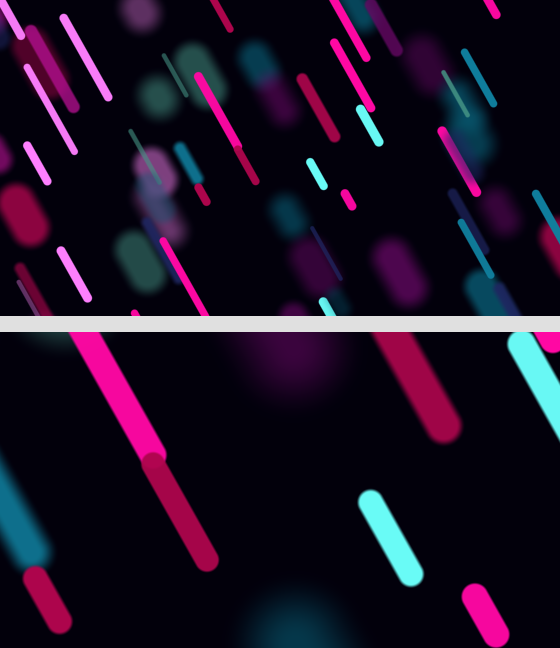
Top: the whole. Bottom: its middle third, enlarged.
Write a Shadertoy shader that draws this background.

```glsl
// Slanted neon capsules over a near-black backdrop, like light streaks in shallow focus.
// Each layer scatters capsules with a jittered low-discrepancy sequence, then
// blends them back to front: wide blurred glows, soft bars, crisp streaks, faint veils.

float hash(vec2 p) {
    return fract(sin(dot(p, vec2(127.1, 311.7))) * 43758.5453);
}

// Distance to a segment of the given half length, centred on the origin
float segmentDistance(vec2 p, vec2 axis, float halfLength) {
    float along = clamp(dot(p, axis), -halfLength, halfLength);
    return length(p - axis * along);
}

// Ranges hold (min, max); the palette is cycled so that colour shares stay fixed
vec3 drawLayer(vec3 base, vec2 p, int count, float seed, vec2 radii, vec2 halfLengths,
               vec2 blurs, vec2 opacities, vec3 palette[8]) {
    float aspect = iResolution.x / iResolution.y;
    vec2 axis = vec2(0.49, -0.872);
    for (int i = 0; i < count; i++) {
        float id = float(i);
        vec2 jitter = vec2(hash(vec2(id, seed)), hash(vec2(id, seed + 1.7))) - 0.5;
        vec2 cell = fract(id * vec2(0.7549, 0.5698) + seed * vec2(0.37, 0.61) + 0.12 * jitter);
        vec2 center = mix(vec2(-0.07), vec2(aspect, 1.0) + 0.07, cell);

        float radius = mix(radii.x, radii.y, hash(vec2(id, seed + 3.1)));
        float halfLength = mix(halfLengths.x, halfLengths.y, hash(vec2(id, seed + 4.3)));
        float blur = mix(blurs.x, blurs.y, hash(vec2(id, seed + 5.9)));
        float opacity = mix(opacities.x, opacities.y, hash(vec2(id, seed + 7.3)));

        float edge = max(blur, 0.8 / iResolution.y);
        float d = segmentDistance(p - center, axis, halfLength) - radius;
        float mask = 1.0 - smoothstep(-edge, edge, d);
        base = mix(base, palette[i % 8], mask * opacity);
    }
    return base;
}

void mainImage(out vec4 fragColor, in vec2 fragCoord) {
    vec2 p = fragCoord / iResolution.y;

    vec3 hotPink = vec3(1.0, 0.03, 0.64);
    vec3 orchid = vec3(1.0, 0.50, 1.0);
    vec3 cyan = vec3(0.42, 1.0, 0.98);
    vec3 teal = vec3(0.06, 0.50, 0.62);
    vec3 deepTeal = vec3(0.03, 0.34, 0.43);
    vec3 sage = vec3(0.27, 0.58, 0.52);
    vec3 navy = vec3(0.12, 0.15, 0.38);
    vec3 crimson = vec3(0.68, 0.02, 0.30);
    vec3 purple = vec3(0.40, 0.03, 0.39);
    vec3 magenta = vec3(0.70, 0.06, 0.56);
    vec3 plum = vec3(0.58, 0.30, 0.58);

    vec3 glowPalette[8] = vec3[8](purple, deepTeal, plum, magenta, deepTeal, purple, sage, crimson);
    vec3 barPalette[8] = vec3[8](navy, crimson, navy, magenta, navy, purple, teal, crimson);
    vec3 streakPalette[8] = vec3[8](hotPink, cyan, hotPink, orchid, teal, hotPink, crimson, orchid);
    vec3 hairPalette[8] = vec3[8](sage, plum, sage, navy, sage, plum, teal, sage);
    vec3 veilPalette[8] = vec3[8](deepTeal, navy, navy, deepTeal, navy, purple, deepTeal, navy);

    vec3 color = vec3(0.006, 0.0, 0.045);

    // Wide out-of-focus glows
    color = drawLayer(color, p, 24, 2.0, vec2(0.040, 0.060), vec2(0.006, 0.065),
                      vec2(0.020, 0.042), vec2(0.45, 0.85), glowPalette);
    // Slightly soft bars
    color = drawLayer(color, p, 8, 5.0, vec2(0.015, 0.023), vec2(0.03, 0.15),
                      vec2(0.004, 0.012), vec2(0.60, 0.95), barPalette);
    // Thin muted streaks
    color = drawLayer(color, p, 5, 9.0, vec2(0.006, 0.008), vec2(0.07, 0.10),
                      vec2(0.002, 0.003), vec2(0.55, 0.90), hairPalette);
    // Crisp bright streaks
    color = drawLayer(color, p, 23, 13.0, vec2(0.011, 0.015), vec2(0.02, 0.165),
                      vec2(0.0015, 0.0025), vec2(0.95, 1.0), streakPalette);
    // Faint veils crossing in front
    color = drawLayer(color, p, 4, 17.0, vec2(0.020, 0.040), vec2(0.02, 0.09),
                      vec2(0.012, 0.025), vec2(0.35, 0.55), veilPalette);

    fragColor = vec4(color, 1.0);
}
```
